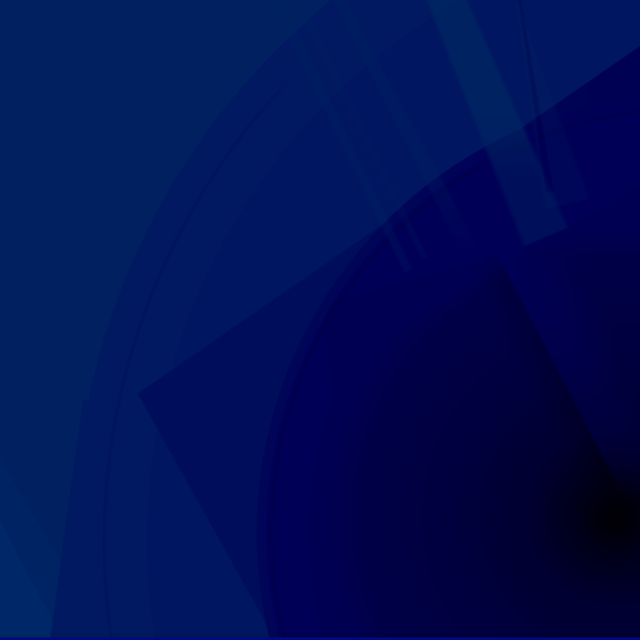
A WebGL 2 fragment shader for this background:

```glsl
#version 300 es
precision highp float;

uniform vec2 u_resolution;
out vec4 outColor;

#define HALO_CENTER vec2(1.207, 0.154)
#define DISC_CENTER vec2(1.090, 0.167)
#define CORE_CENTER vec2(0.964, 0.193)
#define SHEET_CORNER vec2(0.215, 0.385)
#define HALO_RADIUS 1.091
#define DISC_RADIUS 0.689
#define SKY_BLUE vec3(0.0, 0.124, 0.376)
#define HALO_BLUE vec3(0.0, 0.098, 0.378)
#define SHEET_BLUE vec3(0.0, 0.052, 0.358)
#define DISC_BLUE vec3(0.0, 0.0, 0.338)
#define BEAM_BLUE vec3(0.0, 0.150, 0.380)

// Antialiased coverage, one where the distance is positive
float cover(float d) {
    float pixel = 1.0 / min(u_resolution.x, u_resolution.y);
    return smoothstep(-pixel, pixel, d);
}

// Signed distance to the line a-b, positive on its left
float side(vec2 p, vec2 a, vec2 b) {
    vec2 dir = normalize(b - a);
    return dir.x * (p.y - a.y) - dir.y * (p.x - a.x);
}

// Tapered ray from a to b with a half width at each end
float ray(vec2 p, vec2 a, vec2 b, float startWidth, float endWidth) {
    vec2 axis = b - a;
    float t = dot(p - a, axis) / dot(axis, axis);
    float width = mix(startWidth, endWidth, clamp(t, 0.0, 1.0));
    float soft = 0.002 + 0.1 * width;
    float body = 1.0 - smoothstep(width - soft, width + soft, abs(side(p, a, b)));
    return body * cover((1.0 - t) * length(axis));
}

// Fine circular line
float ring(float r, float radius, float width) {
    return 1.0 - smoothstep(0.3 * width, width, abs(r - radius));
}

// Blue level of the dark core by distance from its centre
float coreBlue(float r) {
    float level = mix(0.02, 0.10, smoothstep(0.0, 0.075, r));
    level = mix(level, 0.19, smoothstep(0.05, 0.15, r));
    level = mix(level, 0.245, smoothstep(0.12, 0.28, r));
    level = mix(level, 0.275, smoothstep(0.24, 0.39, r));
    return mix(level, 0.325, smoothstep(0.38, 0.47, r));
}

void main() {
    vec2 p = gl_FragCoord.xy / u_resolution;

    // Sky with lit lower left corner
    vec3 color = SKY_BLUE;
    color += vec3(0.0, 0.012, 0.012) * cover(-side(p, vec2(0.0, 0.284), vec2(0.169, 0.0)));
    color += vec3(0.0, 0.022, 0.018) * cover(-side(p, vec2(0.0, 0.186), vec2(0.098, 0.0)));

    // Large halo with a straight lower flank
    float haloR = distance(p, HALO_CENTER);
    float flank = side(p, vec2(0.130, 0.375), vec2(0.078, 0.0));
    float halo = cover(max(HALO_RADIUS - haloR, min(flank, 0.375 - p.y)));
    color = mix(color, HALO_BLUE, halo);
    color.g -= 0.012 * cover(0.977 - haloR);
    color.g -= 0.018 * ring(haloR, 1.044, 0.004) * smoothstep(0.9, 0.8, p.y);

    // Tilted sheet
    float top = -side(p, SHEET_CORNER, vec2(1.0, 0.928));
    float left = side(p, SHEET_CORNER, vec2(0.430, 0.0));
    vec3 sheetColor = mix(SHEET_BLUE, vec3(0.0, 0.005, 0.325), smoothstep(0.55, 0.95, p.x));
    color = mix(color, sheetColor, cover(min(top, left)));

    // Inner disc and its rims
    float discR = distance(p, DISC_CENTER);
    float disc = cover(DISC_RADIUS - discR);
    float coreR = distance(p, CORE_CENTER);
    vec3 rim = mix(sheetColor, DISC_BLUE, 0.6);
    vec3 discColor = mix(rim, DISC_BLUE, cover(0.674 - discR));
    discColor.b -= 0.035 * ring(discR, 0.666, 0.004);

    // Folded shade and dark core within the disc
    vec2 fold = vec2(0.501, 0.525);
    float shade = min(-side(p, fold, vec2(0.807, 0.610)), side(p, fold, vec2(0.518, 0.388)));
    discColor.b -= 0.012 * cover(shade);
    float cut = -side(p, vec2(0.807, 0.603), vec2(1.0, 0.720));
    float inner = cover(0.608 - discR) * smoothstep(-0.004, 0.012, cut);
    discColor = mix(discColor, vec3(0.0, 0.0, coreBlue(coreR)), inner);
    color = mix(color, discColor, disc);

    // Lit wedge and shadow on either side of the lower seam
    float seam = side(p, vec2(0.781, 0.596), vec2(0.977, 0.219));
    float seamSpan = smoothstep(0.21, 0.28, p.y) * smoothstep(0.62, 0.56, p.y);
    float lit = cover(seam) * (1.0 - smoothstep(0.03, 0.12, seam));
    float shadow = cover(-seam) * (1.0 - smoothstep(0.0, 0.06, -seam));
    color.b += seamSpan * (0.045 * lit - 0.035 * shadow);

    // Slanted beams from the upper edge
    float beamFade = mix(0.75, 0.38, smoothstep(0.85, 0.70, p.y));
    float mainBeam = ray(p, vec2(0.698, 1.0), vec2(0.853, 0.630), 0.029, 0.037);
    float wedge = ray(p, vec2(0.807, 1.0), vec2(0.885, 0.681), 0.001, 0.036);
    float thin = ray(p, vec2(0.431, 1.0), vec2(0.638, 0.577), 0.008, 0.006);
    thin += 0.6 * ray(p, vec2(0.464, 1.0), vec2(0.664, 0.596), 0.007, 0.005);
    float broad = ray(p, vec2(0.530, 1.0), vec2(0.755, 0.570), 0.009, 0.014);
    color = mix(color, BEAM_BLUE, beamFade * mainBeam);
    color = mix(color, BEAM_BLUE, 0.18 * wedge);
    color = mix(color, BEAM_BLUE, 0.24 * thin);
    color = mix(color, BEAM_BLUE, 0.22 * broad * smoothstep(0.56, 0.75, p.y));
    color.gb -= vec2(0.03, 0.025) * ray(p, vec2(0.812, 1.0), vec2(0.859, 0.700), 0.002, 0.006);

    // Bright lower border beneath a faint shadow
    color.b -= 0.04 * (1.0 - smoothstep(0.004, 0.014, p.y));
    color = mix(color, vec3(0.0, 0.03, 0.53), cover(0.004 - p.y));

    outColor = vec4(max(color, 0.0), 1.0);
}
```
